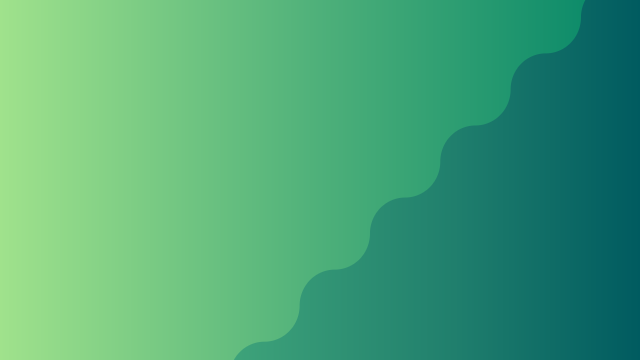
This background is drawn by a Shadertoy shader. Its source:

```glsl
// Light green gradient over a dark teal one, parted by a diagonal chain of rounded waves.

// Wave layout, as fractions of the canvas
const vec2 WAVE_ORIGIN = vec2(0.4132, 0.0509); // a joint between two arcs
const vec2 ARC_SIZE = vec2(0.05495, 0.1001);   // radii of each quarter arc

// Gradient stops along x, with their colours
const vec3 LIGHT_STOPS = vec3(0.0, 0.5, 0.911);
const vec3 LIGHT_LEFT = vec3(0.627, 0.886, 0.549);
const vec3 LIGHT_MID = vec3(0.306, 0.690, 0.478);
const vec3 LIGHT_RIGHT = vec3(0.055, 0.549, 0.416);

const vec3 DARK_STOPS = vec3(0.365, 0.71, 1.0);
const vec3 DARK_LEFT = vec3(0.243, 0.639, 0.478);
const vec3 DARK_MID = vec3(0.125, 0.498, 0.427);
const vec3 DARK_RIGHT = vec3(0.0, 0.357, 0.376);

// Three-stop linear gradient
vec3 ramp(float x, vec3 stops, vec3 a, vec3 b, vec3 c) {
    float first = clamp((x - stops.x) / (stops.y - stops.x), 0.0, 1.0);
    float second = clamp((x - stops.y) / (stops.z - stops.y), 0.0, 1.0);
    return mix(mix(a, b, first), c, second);
}

// Signed distance to the wave in arc radii: negative at upper left
float waveDistance(vec2 p) {
    float cell = floor(0.5 * (p.x + p.y));
    p -= cell;

    // Every second arc bulges the other way
    bool flipped = mod(cell, 2.0) > 0.5;
    if (flipped) p = p.yx;

    // Beyond the arc's centre, only the near half of the circle counts
    float d = p.x - p.y < -1.0 ? -1.0 : length(p - vec2(0.0, 1.0)) - 1.0;
    return flipped ? -d : d;
}

void mainImage(out vec4 fragColor, in vec2 fragCoord) {
    vec2 uv = fragCoord / iResolution.xy;

    vec3 light = ramp(uv.x, LIGHT_STOPS, LIGHT_LEFT, LIGHT_MID, LIGHT_RIGHT);
    vec3 dark = ramp(uv.x, DARK_STOPS, DARK_LEFT, DARK_MID, DARK_RIGHT);

    // Smooth the wave edge over about one pixel
    float d = waveDistance((uv - WAVE_ORIGIN) / ARC_SIZE);
    float pixel = 1.0 / (iResolution.y * ARC_SIZE.y);
    float darkSide = clamp(d / pixel + 0.5, 0.0, 1.0);

    fragColor = vec4(mix(light, dark, darkSide), 1.0);
}
```
